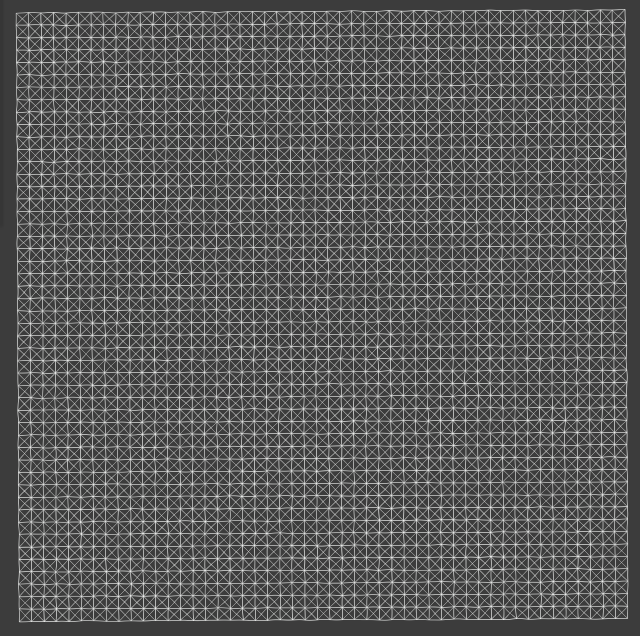
A Shadertoy shader for this pattern:

```glsl
// Slightly tilted square mesh of fine white lines, each cell crossed by two diagonals, on dark grey.

// Layout, in canvas heights
const float CELLS = 49.0;                       // repeats across and down
const float MESH_SIZE = 0.957;
const vec2  MESH_OFFSET = vec2(0.0033, 0.0036); // from canvas centre
const float TILT = 0.0048;                      // radians, anticlockwise

// Line widths, in canvas heights
const float GRID_WIDTH = 0.00102;
const float DIAGONAL_WIDTH = 0.00066;

// Hand-drawn irregularity
const float WOBBLE = 0.085;                     // in cells
const float WOBBLE_FREQ = 0.73;                 // per cell
const float INK_VARIATION = 0.2;
const float INK_FREQ = 0.37;

// Colours
const vec3 GROUND = vec3(0.235);
const vec3 LINE = vec3(0.93, 0.935, 0.93);

// Faint shadow on the left margin
const float SHADOW_WIDTH = 0.008;
const float SHADOW_BOTTOM = 0.643;
const float SHADOW_DEPTH = 0.1;

vec2 latticeGradient(ivec2 cell) {
    uvec2 k = uvec2(cell + 4096);
    uint h = k.x * 1597334677u ^ k.y * 3812015801u;
    h = (h ^ (h >> 15)) * 2246822519u;
    h ^= h >> 13;
    float angle = float(h & 65535u) * 6.28319 / 65536.0;
    return vec2(cos(angle), sin(angle));
}

float gradientNoise(vec2 p) {
    ivec2 i = ivec2(floor(p));
    vec2 f = fract(p);
    vec2 u = f * f * f * (f * (f * 6.0 - 15.0) + 10.0);
    float a = dot(latticeGradient(i), f);
    float b = dot(latticeGradient(i + ivec2(1, 0)), f - vec2(1, 0));
    float c = dot(latticeGradient(i + ivec2(0, 1)), f - vec2(0, 1));
    float d = dot(latticeGradient(i + ivec2(1, 1)), f - vec2(1, 1));
    return mix(mix(a, b, u.x), mix(c, d, u.x), u.y);
}

// Share of a pixel-wide box covered by a line whose centre is dist away
vec2 lineCoverage(vec2 dist, float width, float pixel) {
    vec2 high = min(dist + 0.5 * pixel, 0.5 * width);
    vec2 low = max(dist - 0.5 * pixel, -0.5 * width);
    return clamp((high - low) / pixel, 0.0, 1.0);
}

void mainImage(out vec4 fragColor, in vec2 fragCoord) {
    vec2 uv = fragCoord / iResolution.y;
    float toCells = CELLS / MESH_SIZE;
    float pixel = toCells / iResolution.y;

    // Mesh coordinates: one unit per cell, origin at the lower left corner
    vec2 p = uv - 0.5 * iResolution.xy / iResolution.y - MESH_OFFSET;
    float c = cos(TILT), s = sin(TILT);
    vec2 q = vec2(c * p.x + s * p.y, c * p.y - s * p.x) * toCells + 0.5 * CELLS;
    vec2 w = q * WOBBLE_FREQ;
    q += WOBBLE * vec2(gradientNoise(w + 3.3), gradientNoise(w + vec2(71.7, 37.4)));

    // Extent of the mesh along each axis
    vec2 outside = abs(q - 0.5 * CELLS) - 0.5 * CELLS;
    vec2 extent = clamp(0.5 - outside / pixel, 0.0, 1.0);

    // Upright and level lines, then the two diagonals
    vec2 gridDist = abs(q - round(clamp(q, 0.0, CELLS)));
    vec2 grid = lineCoverage(gridDist, GRID_WIDTH * toCells, pixel) * extent.yx;

    vec2 slant = vec2(q.x + q.y, q.x - q.y);
    vec2 slantDist = abs(slant - round(slant)) * 0.70711;
    vec2 diagonal = lineCoverage(slantDist, DIAGONAL_WIDTH * toCells, pixel)
                  * extent.x * extent.y;

    // Overlapping strokes build up towards white at the nodes
    vec2 gap = (1.0 - grid) * (1.0 - diagonal);
    float ink = 1.0 - gap.x * gap.y;
    ink *= 1.0 + INK_VARIATION * gradientNoise(q * INK_FREQ + 19.6);

    // Ground with the margin shadow
    float shadow = (1.0 - smoothstep(0.4 * SHADOW_WIDTH, SHADOW_WIDTH, uv.x))
                 * smoothstep(SHADOW_BOTTOM - 0.006, SHADOW_BOTTOM + 0.006, uv.y);
    vec3 color = GROUND * (1.0 - SHADOW_DEPTH * shadow);

    fragColor = vec4(mix(color, LINE, clamp(ink, 0.0, 1.0)), 1.0);
}
```
